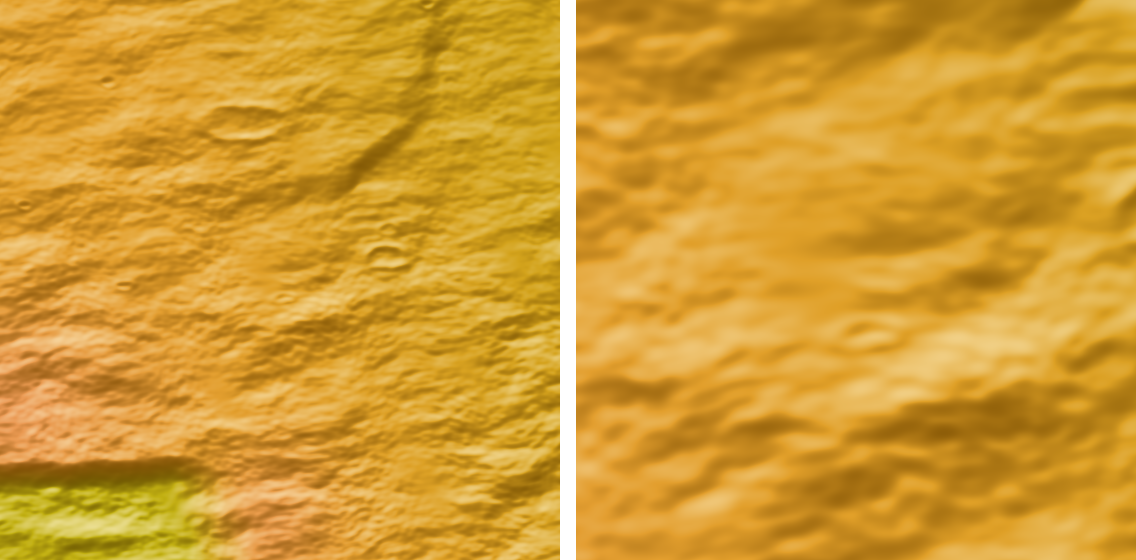
Left: the whole. Right: its middle third, enlarged.
Give the GLSL for this texture map, as a WebGL 1 fragment shader.

```glsl
precision highp float;
// Hill-shaded desert relief: wind-streaked ground, craters, a scarp and a sunken valley.
uniform vec2 u_resolution;

const vec3 LOWLAND = vec3(0.82, 0.64, 0.10);
const vec3 PLAIN = vec3(0.885, 0.625, 0.16);
const vec3 UPLAND = vec3(0.92, 0.60, 0.33);
const vec3 VALLEY = vec3(0.76, 0.69, 0.07);
const vec3 SUNLIT = vec3(1.0, 0.96, 0.82);
const vec3 SHADOW_TINT = vec3(0.56, 0.50, 0.06);

vec2 hash2(vec2 p) {
  vec2 k = vec2(dot(p, vec2(127.1, 311.7)), dot(p, vec2(269.5, 183.3)));
  return fract(sin(k) * 43758.5453);
}

float cornerSlope(vec2 cell, vec2 offset) {
  return dot(hash2(cell) * 2.0 - 1.0, offset);
}

// Gradient noise with a smooth second derivative
float noise(vec2 p) {
  vec2 i = floor(p), f = fract(p);
  vec2 w = f * f * f * (f * (f * 6.0 - 15.0) + 10.0);
  vec2 e = vec2(1.0, 0.0);
  float bottom = mix(cornerSlope(i, f), cornerSlope(i + e, f - e), w.x);
  float top = mix(cornerSlope(i + e.yx, f - e.yx), cornerSlope(i + 1.0, f - 1.0), w.x);
  return mix(bottom, top, w.y);
}

// Octaves of streaks whose slopes keep nearly equal strength
float streaks(vec2 p) {
  vec2 q = vec2(p.x + 0.15 * p.y, (p.y - 0.16 * p.x) * 2.0);
  q += 0.03 * vec2(noise(p * 6.0), noise(p * 6.0 + 31.0));
  float sum = 0.0, freq = 5.0;
  for (int i = 0; i < 5; i++) {
    sum += noise(q * freq + float(i) * 17.3) / freq;
    freq *= 1.83;
  }
  return sum;
}

float blob(vec2 p, vec2 center, vec2 radius) {
  vec2 d = (p - center) / radius;
  return exp(-dot(d, d));
}

// Raised rim around a shallow bowl
float crater(vec2 p, vec2 center, vec2 radius, float rimWidth) {
  float d = length((p - center) / radius);
  float rim = exp(-pow((d - 1.0) / rimWidth, 2.0));
  return rim - 0.5 * (1.0 - smoothstep(0.2, 1.0, d));
}

// Rough ground, interrupted by two rows of smooth patches
float roughness(vec2 p) {
  float rough = mix(1.15, 0.65, smoothstep(0.35, 0.85, p.y));
  rough *= 1.0 + 0.7 * noise(p * 5.0 + 9.0);
  vec2 lean = vec2(p.x + 0.35 * p.y, p.y);
  for (int i = 0; i < 4; i++) {
    vec2 c = vec2(0.55, 0.70) - float(i) * vec2(0.078, 0.20);
    c.x += 0.35 * c.y;
    rough *= 1.0 - 0.85 * blob(lean, c, vec2(0.035, 0.06));
    rough *= 1.0 - 0.8 * blob(lean, c + vec2(0.46, 0.04), vec2(0.04, 0.06));
  }
  return rough;
}

float valleyDepth(vec2 p) {
  float wobble = 0.02 * noise(p * 14.0) + 0.01 * noise(p * 37.0);
  float northWall = smoothstep(0.0, 0.055, 0.175 + 0.04 * p.x - p.y + 0.4 * wobble);
  float eastWall = smoothstep(0.0, 0.16, 0.47 - 0.25 * p.y - p.x + 2.0 * wobble);
  return northWall * eastWall;
}

// Plateau ending in an L-shaped scarp on its east and south sides
float plateau(vec2 p) {
  float wobble = 0.05 * noise(p * 9.0 + 4.0) + 0.02 * noise(p * 26.0);
  float east = 0.75 + 0.15 * max(p.y - 0.8, 0.0) - p.x + wobble;
  float south = p.y - 0.655 - 0.10 * smoothstep(0.5, 0.78, p.x) + wobble;
  float step2 = smoothstep(-0.035, 0.03, east) * smoothstep(-0.03, 0.025, south);
  return step2 * smoothstep(0.15, 0.65, p.x);
}

float height(vec2 p) {
  float h = 0.125 * roughness(p) * streaks(p);
  h += 0.024 * plateau(p) - 0.065 * valleyDepth(p);
  h += 0.028 * blob(p, vec2(0.14, 0.045), vec2(0.13, 0.024));
  vec2 bent = p + 0.012 * vec2(noise(p * 24.0), noise(p * 24.0 + 50.0));
  h += 0.0055 * crater(bent, vec2(0.436, 0.781), vec2(0.078, 0.03), 0.26);
  h += 0.0055 * crater(bent, vec2(0.688, 0.542), vec2(0.036, 0.017), 0.4);
  for (int i = 0; i < 6; i++) {
    vec2 center = hash2(vec2(float(i), 3.0));
    h += 0.0022 * crater(bent, center, vec2(0.016, 0.009), 0.5);
  }
  return h;
}

// Slope towards the sun; positive faces it
float sunSlope(vec2 p, vec2 sun, float reach) {
  return (height(p - sun * reach) - height(p + sun * reach)) / (2.0 * reach);
}

vec3 groundColor(vec2 p) {
  float drift = 0.12 * noise(p * 4.0 + 20.0);
  float low = smoothstep(0.45, 1.15, p.x * 0.85 + p.y * 0.4 + drift);
  float high = blob(p, vec2(0.0, 0.27), vec2(0.28, 0.2));
  high = max(high, 0.75 * blob(p, vec2(0.48, 0.06), vec2(0.13, 0.16)));
  vec3 ground = mix(PLAIN, LOWLAND, low);
  ground = mix(ground, UPLAND, clamp(high + drift, 0.0, 1.0));
  return mix(ground, VALLEY, valleyDepth(p));
}

void main() {
  vec2 uv = gl_FragCoord.xy / u_resolution;
  float slope = sunSlope(uv, vec2(-0.4, 0.917), 0.004);
  vec3 ground = groundColor(uv);
  float light = 1.0 - exp(-1.1 * max(slope, 0.0));
  float shade = 1.0 - exp(-1.5 * max(-slope, 0.0));
  vec3 color = mix(ground, SUNLIT, 0.85 * light);
  color = mix(color, ground * SHADOW_TINT, shade);
  gl_FragColor = vec4(color, 1.0);
}
```
